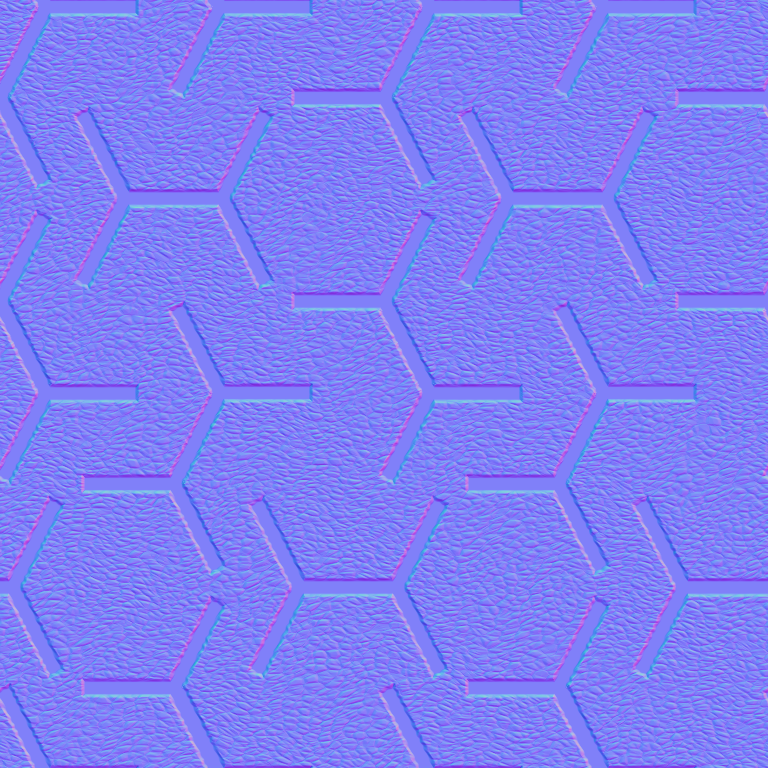
Write a Shadertoy shader that draws this texture map.

```glsl
// Tangent-space normal map of embossed leather: branching grooves pressed into a
// finely wrinkled hide. A height field (groove distance plus cellular creases) is
// differentiated into a normal. The sheet is 768 units wide and tiles.

vec2 hash2(vec2 cell) {
    vec3 v = fract(cell.xyx * vec3(0.1031, 0.1030, 0.0973));
    v += dot(v, v.yzx + 33.33);
    return fract((v.xx + v.yz) * v.zy);
}

// Cellular crease profile: 0 on cell borders, 1 on pebble tops
float creases(vec2 p, vec2 grid) {
    vec2 g = p * grid / 768.0;
    vec2 id = floor(g);
    float nearest = 9.0, second = 9.0;
    for (int j = -1; j <= 1; j++)
    for (int i = -1; i <= 1; i++) {
        vec2 cell = id + vec2(i, j);
        float d = length(cell + hash2(mod(cell, grid)) - g);
        second = min(second, max(nearest, d));
        nearest = min(nearest, d);
    }
    return smoothstep(-0.1, 0.6, second - nearest);
}

// Fine, medium and broad wrinkles, drawn out sideways and gently wavy
float leather(vec2 p) {
    vec2 t = p * 6.28318 / 768.0;
    p.y += 5.0 * sin(3.0 * t.x + 2.0 * t.y) + 2.0 * sin(11.0 * t.x - 5.0 * t.y);
    p.x += 5.0 * sin(7.0 * t.y + 2.0 * t.x);
    return 0.5 * creases(p, vec2(64, 134))
         + 0.42 * creases(p + 31.0, vec2(46, 106))
         + 0.25 * creases(p + 77.0, vec2(24, 50));
}

// Square-ended bar running along +x from just behind the origin
float bar(vec2 p, float len) {
    vec2 q = abs(p - vec2(0.5 * len - 2.0, 0)) - vec2(0.5 * len + 2.0, 7.8);
    return length(max(q, 0.0)) + min(max(q.x, q.y), 0.0);
}

// Three arms: one to the right, two slanting back; slanted edges are ragged
float threeArms(vec2 p) {
    float straight = bar(p, 91.0);
    p.y = abs(p.y);
    vec2 dir = normalize(vec2(-46, 91));
    float slanted = bar(vec2(dot(p, dir), dot(p, vec2(dir.y, -dir.x))), 96.5);
    slanted += 0.5 * sin(0.65 * p.y + 2.0 * sin(0.3 * p.x));
    return min(straight, slanted);
}

// Joined pairs of three-armed figures; z is half the rise of the joining spine
float grooves(vec2 p) {
    vec3 pairs[6] = vec3[6](
        vec3(173.5, 569.5, 0), vec3(348, 180.5, 0),
        vec3(23, 420.5, 46), vec3(197, 36.5, 43.5),
        vec3(197, 329.5, -45.5), vec3(23, 715.5, -45.5));
    vec2 period = vec2(384, 768);
    float d = 1e3;
    for (int i = 0; i < 6; i++) {
        vec2 q = p - pairs[i].xy;
        q -= period * round(q / period);
        float rise = pairs[i].z;
        vec2 halfSpine = vec2(rise == 0.0 ? 48.5 : -23.0, rise);
        d = min(d, min(threeArms(halfSpine + q), threeArms(halfSpine - q)));
    }
    return d;
}

// Groove floors are smooth and flat; the raised hide carries the wrinkles
float height(vec2 p) {
    float raised = smoothstep(-2.0, 2.2, grooves(p));
    return raised * (1.2 + leather(p));
}

void mainImage(out vec4 fragColor, in vec2 fragCoord) {
    vec2 p = 768.0 * fragCoord / iResolution.xy - 0.5;

    // Slope by finite differences
    float h = height(p);
    vec2 slope = vec2(height(p + vec2(1, 0)), height(p + vec2(0, 1))) - h;

    // Pack the normal into colour, with blue slightly softened
    vec3 normal = normalize(vec3(-slope, 1.0));
    fragColor = vec4(0.5 + vec3(0.5, 0.5, 0.475) * normal, 1.0);
}
```
